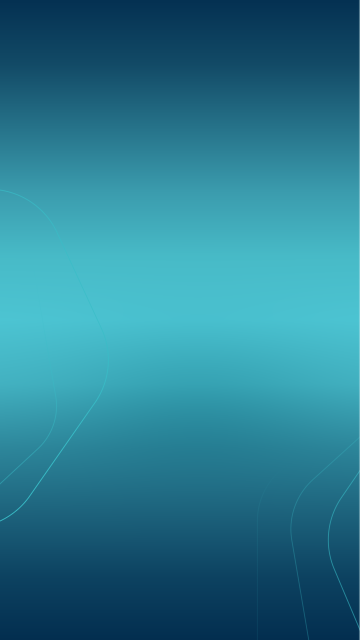
Write a Shadertoy shader that draws this background.

```glsl
const int STOPS = 11;
const vec3 LINE_COLOR = vec3(0.22, 0.74, 0.78);
const vec3 EDGE_COLOR = vec3(0.80, 0.91, 0.93);

// Vertical gradient with evenly spaced stops, t = 0 at the top
vec3 waterGradient(float t) {
    vec3 stops[STOPS] = vec3[STOPS](
        vec3(0.015, 0.19, 0.32), vec3(0.07, 0.29, 0.40), vec3(0.15, 0.45, 0.54),
        vec3(0.23, 0.61, 0.68), vec3(0.28, 0.73, 0.78), vec3(0.30, 0.77, 0.825),
        vec3(0.265, 0.70, 0.76), vec3(0.18, 0.53, 0.61), vec3(0.115, 0.39, 0.49),
        vec3(0.05, 0.26, 0.38), vec3(0.01, 0.18, 0.31));
    vec3 color = stops[0];
    for (int i = 1; i < STOPS; i++) {
        float blend = clamp(t * float(STOPS - 1) - float(i - 1), 0.0, 1.0);
        color = mix(color, stops[i], blend);
    }
    return color;
}

float segmentDistance(vec2 p, vec2 a, vec2 b) {
    vec2 pa = p - a, ba = b - a;
    return length(pa - ba * clamp(dot(pa, ba) / dot(ba, ba), 0.0, 1.0));
}

// Outline of a bent capsule: two arms meeting at an elbow
float bentOutline(vec2 p, vec2 elbow, vec2 armA, vec2 armB, float radius, float pixel) {
    float d = min(segmentDistance(p, elbow, elbow + armA),
                  segmentDistance(p, elbow, elbow + armB));
    float halfWidth = 0.0011;
    return 1.0 - smoothstep(halfWidth - 0.5 * pixel, halfWidth + 0.7 * pixel, abs(d - radius));
}

vec3 addLine(vec3 base, float mask, float opacity) {
    return mix(base, LINE_COLOR, mask * opacity);
}

void mainImage(out vec4 fragColor, in vec2 fragCoord) {
    vec2 uv = fragCoord / iResolution.xy;
    float pixel = 1.0 / iResolution.x;
    float top = 1.0 - uv.y;
    // Canvas width is one unit, height is 16/9
    vec2 p = vec2(uv.x, uv.y * 16.0 / 9.0);

    // Background with a deeper pool below the centre
    vec3 color = waterGradient(top);
    vec2 pool = (vec2(uv.x, top) - vec2(0.55, 0.62)) / vec2(0.36, 0.11);
    color -= vec3(0.055, 0.065, 0.06) * exp(-dot(pool, pool));

    // Left outlines
    float outerLeft = bentOutline(p, vec2(0.093, 0.778), vec2(-0.123, 0.266),
                                  vec2(-0.181, -0.259), 0.208, pixel);
    float innerLeft = bentOutline(p, vec2(-0.005, 0.650), vec2(-0.060, 0.347),
                                  vec2(-0.152, -0.141), 0.162, pixel);
    color = addLine(color, outerLeft, mix(0.65, 0.9, smoothstep(0.5, 0.7, top)));
    color = addLine(color, innerLeft, 0.45 * smoothstep(0.38, 0.7, top));

    // Right outlines, fading outward
    float nearRight = bentOutline(p, vec2(1.120, 0.278), vec2(0.135, -0.319),
                                  vec2(0.196, 0.286), 0.208, pixel);
    float middleRight = bentOutline(p, vec2(0.993, 0.308), vec2(0.058, -0.342),
                                    vec2(0.257, 0.233), 0.185, pixel);
    float farRight = bentOutline(p, vec2(0.900, 0.331), vec2(0.0, -0.405),
                                 vec2(0.278, 0.208), 0.185, pixel);
    color = addLine(color, nearRight, 0.55);
    color = addLine(color, middleRight, 0.28);
    color = addLine(color, farRight, 0.09 * smoothstep(0.72, 0.80, top));

    // Pale sliver on the right border
    float sliver = smoothstep(1.0 - 0.002 - pixel, 1.0 - 0.002 + pixel, uv.x);
    color = mix(color, EDGE_COLOR, 0.6 * sliver);

    fragColor = vec4(color, 1.0);
}
```
